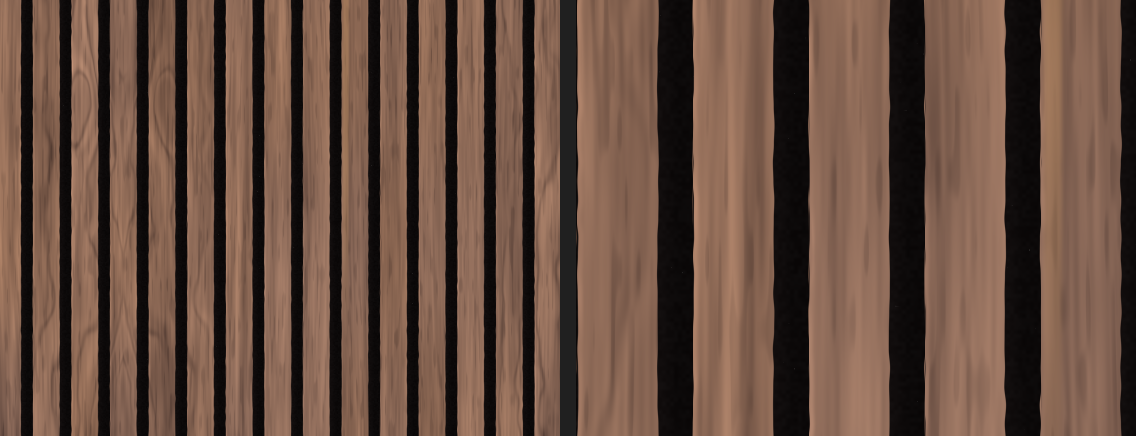
Left, the full canvas; right, a detail of the centre.
Reproduce this texture procedurally as a WebGL 1 fragment shader.

```glsl
precision highp float;
uniform vec2 u_resolution;

#define SLATS_ACROSS 14.512
#define FIRST_OFFSET 0.150
#define SLAT_WIDTH 0.695
#define PORE_SCALE vec2(330.0, 15.0)
#define STREAK_SCALE vec2(75.0, 2.6)
#define MIRROR_X 0.220
#define EYE vec2(0.068, 0.600)
#define EYE_SIZE vec2(0.030, 0.085)
#define SAP_SLAT 9.0
#define WOOD_DARK vec3(0.385, 0.282, 0.235)
#define WOOD_LIGHT vec3(0.690, 0.520, 0.422)
#define GAP_COLOR vec3(0.058, 0.044, 0.044)

float hash(vec2 p) {
  vec3 q = fract(p.xyx * vec3(0.1031, 0.1030, 0.0973));
  q += dot(q, q.yzx + 33.33);
  return fract((q.x + q.y) * q.z);
}

float noise(vec2 p) {
  vec2 i = floor(p);
  vec2 f = fract(p);
  f = f * f * (3.0 - 2.0 * f);
  return mix(mix(hash(i), hash(i + vec2(1.0, 0.0)), f.x),
             mix(hash(i + vec2(0.0, 1.0)), hash(i + vec2(1.0, 1.0)), f.x), f.y);
}

float fbm(vec2 p) {
  float sum = 0.0;
  float amp = 0.533;
  for (int i = 0; i < 4; i++) {
    sum += amp * noise(p);
    p = p * 2.03 + vec2(17.3, 9.1);
    amp *= 0.5;
  }
  return sum;
}

// Growth rings: mirrored about one slat, wrapping around an eye on each side
float growthRings(vec2 p, float id, float figure) {
  vec2 m = vec2(abs(p.x - MIRROR_X), p.y);
  vec2 e = (m - EYE) / EYE_SIZE;
  float warp = fbm(vec2(m.x * 9.0, p.y * 3.6)) - 0.5;
  float drift = noise(vec2(id * 7.3, p.y * 2.2)) - 0.5;
  return m.x * 26.0 + figure * (3.2 * warp + 1.5 * exp(-dot(e, e))) + 0.5 * drift;
}

vec3 walnut(vec2 p, float id, float across) {
  // Figured wood on the left and far right, straight grain between
  float figure = smoothstep(0.19, 0.12, abs(p.x - MIRROR_X))
               + smoothstep(0.86, 0.89, p.x);
  float rings = growthRings(p, id, figure);
  float vein = noise(vec2(rings * 3.2, p.y * 0.9 + id * 5.1));
  float line = pow(0.5 + 0.5 * cos(rings * 6.2832), 12.0);

  // Long streaks, short pores and broad clouds
  float lean = 0.012 * (noise(vec2(id * 3.1, p.y * 2.5)) - 0.5);
  vec2 g = vec2(p.x + lean, p.y + id * 1.37);
  float streak = fbm(g * STREAK_SCALE + id * 11.0);
  float pores = noise(g * PORE_SCALE);
  float dashes = smoothstep(0.66, 0.9, noise(g * PORE_SCALE * vec2(0.8, 1.6) + 40.0));
  float cloud = fbm(vec2(p.x * 14.0 + id * 4.7, p.y * 4.2));

  float tone = 0.56 + 0.32 * (vein - 0.5) + 0.55 * (streak - 0.5)
             + 0.26 * (pores - 0.5) - 0.20 * dashes
             + (0.35 + 0.45 * figure) * (cloud - 0.5)
             + 0.13 * (hash(vec2(id, 4.0)) - 0.5);
  tone -= figure * line * 0.34 * smoothstep(0.25, 0.6, cloud + 0.1);
  vec3 wood = mix(WOOD_DARK, WOOD_LIGHT, clamp(tone, -0.3, 1.15));

  // Warm and cool shift along the boards
  float tint = noise(vec2(id * 2.9, p.y * 3.0)) - 0.5;
  wood *= 1.0 + tint * vec3(0.03, 0.0, -0.07);

  // Pale sapwood stripe
  float sap = (1.0 - step(0.5, abs(id - SAP_SLAT)))
            * smoothstep(0.11, 0.04, abs(across - 0.10 - lean * 3.0))
            * smoothstep(0.1, 0.5, p.y);
  return mix(wood, vec3(0.72, 0.54, 0.38), 0.5 * sap);
}

void main() {
  vec2 p = gl_FragCoord.xy / u_resolution.x;
  float s = p.x * SLATS_ACROSS + FIRST_OFFSET;
  float id = floor(s);
  float across = fract(s);
  float soft = 0.75 * SLATS_ACROSS / u_resolution.x;

  // Signed distance to the slat, with slightly chipped edges
  float chip = 0.016 * (noise(vec2(id * 9.0 + step(0.35, across), p.y * 90.0)) - 0.5);
  float dist = abs(across - 0.5 * SLAT_WIDTH);
  dist = min(dist, 1.0 - dist) - 0.5 * SLAT_WIDTH + chip;
  float cover = 1.0 - smoothstep(-soft, soft, dist);

  // Felt in the gap, a little lighter beside the slat on its left
  float depth = (across - SLAT_WIDTH) / (1.0 - SLAT_WIDTH);
  vec3 gap = GAP_COLOR * (1.15 - 0.4 * smoothstep(0.0, 0.6, depth));
  gap += 0.02 * (noise(p * 420.0) - 0.5);
  gap += 0.10 * smoothstep(0.985, 1.0, noise(p * 300.0 + 7.0));

  // Worn bright lip along the slat edges
  vec3 wood = walnut(p, id, across);
  float lip = smoothstep(-0.06, -0.015, dist);
  float wear = noise(vec2(id * 13.0, p.y * 35.0));
  wood *= 1.0 + lip * mix(0.12, 0.03, step(0.35, across)) * (0.4 + wear);

  gl_FragColor = vec4(mix(gap, wood, cover), 1.0);
}
```
